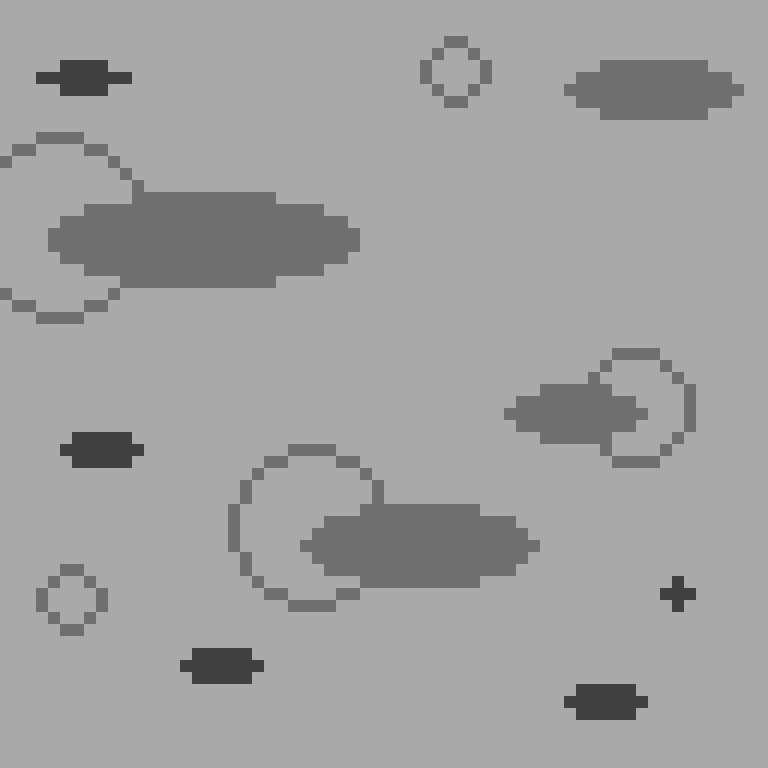
Reproduce this pattern procedurally as a three.js fragment shader.

```glsl
// Flat grey field of blocky discs, thin rings and small dark dashes.
// All shapes are tested at the centres of a 64 by 64 cell grid, so they
// get stepped edges; loops place them along simple formulas plus jitter.
varying vec2 vUv;

float hash(float n) {
  n = fract(n * 0.1031);
  n *= n + 33.33;
  n *= n + n;
  return fract(n);
}

vec2 jitter(float n) {
  return vec2(hash(n), hash(n + 17.3)) * 2.0 - 1.0;
}

// Aligns a centre so that a shape of this half size fills whole cells.
vec2 snapCentre(vec2 p, vec2 halfSize) {
  return floor(p) + fract(halfSize);
}

float ellipse(vec2 d, vec2 halfSize) {
  d /= halfSize - 0.1;
  return step(dot(d, d), 1.0);
}

// One-cell-thick circle whose steps touch only at their corners.
float ring(vec2 d, float outer) {
  d = abs(d);
  float minor = min(d.x, d.y);
  float major = max(d.x, d.y);
  float r = outer - 0.7;
  float edge = sqrt(max(r * r - minor * minor, 0.0));
  return step(abs(edge - major), 0.5);
}

vec3 pattern(vec2 uv) {
  vec2 cell = floor(uv * 64.0) + 0.5;
  float mid = 0.0;
  float dark = 0.0;

  // Wide discs, most with a ring around one end
  for (int i = 0; i < 4; i++) {
    float n = float(i);
    float w = 0.5 * floor(26.0 * pow(0.78, n));
    vec2 size = vec2(w, 0.5 * floor(w * 0.5 + 2.0));
    vec2 place = vec2(0.95 - abs(0.67 - 0.282 * n), fract(0.7 + 0.59 * n));
    vec2 centre = snapCentre(place * 64.0 + jitter(n + 3.0), size);
    mid = max(mid, ellipse(cell - centre, size));

    float side = n < 1.5 ? -1.0 : 1.0;
    vec2 ringCentre = floor(centre + vec2(side * (w - 1.0), 1.0 + hash(n + 8.0)));
    if (i != 2) mid = max(mid, ring(cell - ringCentre, 8.0 - n));
  }

  // Small free rings
  for (int i = 0; i < 2; i++) {
    float n = float(i);
    vec2 place = vec2(0.11, 0.23) + n * vec2(0.5, 0.67);
    vec2 centre = floor(place * 64.0 + jitter(n + 21.0));
    mid = max(mid, ring(cell - centre, 3.0));
  }

  // Dark dashes down the left and along the bottom, ending in a plus
  for (int i = 0; i < 5; i++) {
    float n = float(i);
    float w = i == 4 ? 1.5 : 0.5 * floor(7.0 + 3.0 * hash(n + 40.0));
    vec2 place = vec2(0.14 + 0.78 * smoothstep(1.5, 3.5, n),
                      0.07 + 0.111 * (n - 2.75) * (n - 2.75));
    vec2 offset = jitter(n + 52.0) * vec2(2.5, 0.8);
    vec2 centre = snapCentre(place * 64.0 + offset, vec2(w, 1.5));
    dark = max(dark, ellipse(cell - centre, vec2(w, 1.35)));
  }

  vec3 colour = mix(vec3(0.663, 0.663, 0.661), vec3(0.437, 0.437, 0.429), mid);
  return mix(colour, vec3(0.255, 0.252, 0.25), dark);
}

void main() {
  // Four samples per pixel smooth the cell edges at any canvas size
  vec2 pixel = fwidth(vUv);
  vec3 sum = vec3(0.0);
  for (int i = 0; i < 4; i++) {
    vec2 corner = vec2(mod(float(i), 2.0), floor(float(i) * 0.5)) - 0.5;
    sum += pattern(vUv + corner * 0.5 * pixel);
  }
  gl_FragColor = vec4(sum * 0.25, 1.0);
}
```
